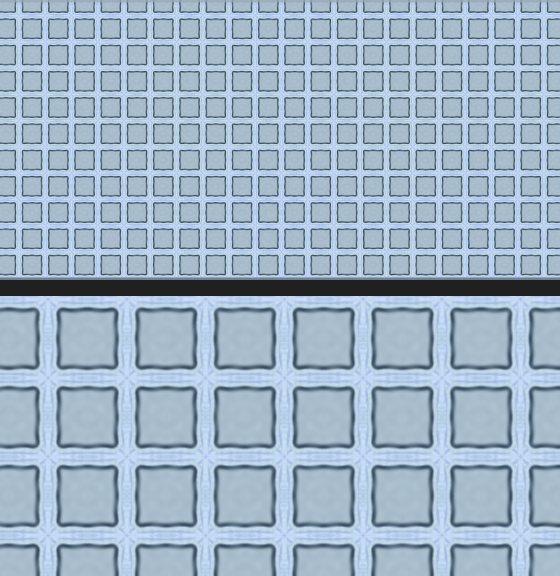
Top, the full canvas; bottom, a detail of the centre.
This pattern is drawn by a Shadertoy shader. Its source:

```glsl
// Grid of pale slate tiles with dark, uneven rims on a light blue lattice.
// Each cell is folded into one quadrant, so rim, arcs and star-shaped
// crossings are mirrored; gradient noise adds mottling and slight wear.

const float PERIOD = 0.09375;              // cell size in canvas heights
const vec2  FIRST_CENTRE = vec2(0.222, 0.57); // first tile centre, in cells
const float TILE_HALF = 0.390;             // all lengths below are in cells
const float CORNER = 0.085;
const float RIM_WIDTH = 0.050;
const float SHADE_WIDTH = 0.095;           // soft shading inside the rim
const float WOBBLE = 0.007;
const float LINE_WIDTH = 0.016;
const float WEAR = 0.42;
const float EDGE_BAND = 0.009;             // border strip in canvas heights

const vec3 TILE = vec3(0.66, 0.74, 0.80);
const vec3 SHADE = vec3(0.49, 0.57, 0.64);
const vec3 RIM = vec3(0.22, 0.30, 0.37);
const vec3 LATTICE = vec3(0.72, 0.82, 0.92);
const vec3 LAVENDER = vec3(0.64, 0.71, 0.90);
const vec3 HIGHLIGHT = vec3(0.82, 0.90, 0.97);
const vec3 CREAM = vec3(0.79, 0.87, 0.88);
const vec3 BORDER_TOP = vec3(0.60, 0.66, 0.72);
const vec3 BORDER_BOTTOM = vec3(0.35, 0.43, 0.50);

vec2 gradient(vec2 p) {
    float h = fract(sin(dot(p, vec2(127.1, 311.7))) * 43758.5);
    return vec2(cos(6.2832 * h), sin(6.2832 * h));
}

float gradientNoise(vec2 p) {
    vec2 i = floor(p), f = fract(p);
    vec2 u = f * f * f * (f * (f * 6.0 - 15.0) + 10.0);
    float a = dot(gradient(i), f);
    float b = dot(gradient(i + vec2(1, 0)), f - vec2(1, 0));
    float c = dot(gradient(i + vec2(0, 1)), f - vec2(0, 1));
    float d = dot(gradient(i + vec2(1, 1)), f - vec2(1, 1));
    return mix(mix(a, b, u.x), mix(c, d, u.x), u.y);
}

float roundedBox(vec2 p, float halfSize, float radius) {
    vec2 q = abs(p) - halfSize + radius;
    return length(max(q, 0.0)) + min(max(q.x, q.y), 0.0) - radius;
}

// Soft line: 1 at distance 0, never thinner than a pixel.
float stroke(float dist, float width, float pixel) {
    float w = max(width, 0.6 * pixel);
    return 1.0 - smoothstep(0.3 * w, 1.7 * w, abs(dist));
}

vec3 lattice(vec2 fold, float d, float pixel) {
    vec2 gap = 0.5 - fold;                 // distance to the lattice axes
    float across = min(gap.x, gap.y);
    float along = min(fold.x, fold.y);     // 0 mid-tile, 0.5 at a crossing
    float grain = gradientNoise(fold * vec2(19.0, 23.0) + 4.0);
    vec3 col = LATTICE * (1.0 + 0.13 * grain);

    // Lens-shaped arcs between tiles, fuller in the upright gaps.
    float bulge = gap.x < gap.y ? 0.072 : 0.055;
    float arc = stroke(across - bulge * cos(3.1416 * along), LINE_WIDTH, pixel);
    col = mix(col, LAVENDER, 0.7 * arc);
    float core = stroke(across - 0.016, LINE_WIDTH, pixel);
    col = mix(col, HIGHLIGHT, 0.5 * core * smoothstep(0.05, 0.3, along));

    // Four-pointed star at each crossing, with blue diagonal spokes.
    float reach = length(gap);
    float star = 1.0 - smoothstep(0.04, 0.15, sqrt(gap.x * gap.y) + 0.35 * reach);
    col = mix(col, HIGHLIGHT, 0.5 * star);
    float spoke = stroke((gap.x - gap.y) * 0.707, LINE_WIDTH, pixel);
    col = mix(col, LAVENDER, 0.6 * spoke * smoothstep(0.02, 0.06, reach));
    col = mix(col, LAVENDER, 0.6 * stroke(reach, 0.022, pixel));

    // Thin light bevel just outside the rim.
    return mix(col, CREAM, 0.65 * stroke(d - 0.030, LINE_WIDTH, pixel));
}

void mainImage(out vec4 fragColor, in vec2 fragCoord) {
    vec2 p = fragCoord / iResolution.y;
    float pixel = 1.0 / (iResolution.y * PERIOD);

    // Repeat, then fold each cell into one quadrant.
    vec2 grid = p / PERIOD - FIRST_CENTRE;
    vec2 cell = floor(grid + 0.5);
    vec2 fold = abs(grid - cell);
    float along = min(fold.x, fold.y);

    // Tile outline: sides swell slightly at the middle and near the corners.
    float ripple = WOBBLE * cos(along * 17.0);
    float d = roundedBox(fold, TILE_HALF, CORNER) - ripple;
    float soft = max(0.018, 0.6 * pixel);

    // Tile face: faint nested squares and mottling.
    float mottle = gradientNoise(fold * 9.0 + 2.0) + 0.6 * gradientNoise(grid * 5.0);
    float nested = cos(max(fold.x, fold.y) * 38.0);
    vec3 face = TILE * (1.0 + 0.035 * mottle + 0.008 * nested);

    // Soft shading, then a dark rim that pales along worn stretches.
    float shade = smoothstep(-SHADE_WIDTH, -0.5 * RIM_WIDTH, d);
    face = mix(face, SHADE, shade);
    float worn = WEAR * (0.5 - 0.5 * cos(along * 21.0 + 0.6))
               + 0.3 * gradientNoise(grid * 3.7 + 11.0);
    float rim = smoothstep(-RIM_WIDTH - soft, -0.4 * RIM_WIDTH, d);
    face = mix(face, RIM, rim * clamp(1.0 - worn, 0.0, 1.0));

    vec3 col = mix(face, lattice(fold, d, pixel), smoothstep(-soft, soft, d));

    // Dull strips along the top and bottom of the canvas.
    float aa = 0.7 / iResolution.y;
    float top = smoothstep(-aa, aa, p.y - 1.0 + EDGE_BAND);
    float bottom = 1.0 - smoothstep(-aa, aa, p.y - EDGE_BAND);
    col = mix(col, BORDER_TOP, 0.75 * top);
    col = mix(col, BORDER_BOTTOM, 0.8 * bottom);

    fragColor = vec4(clamp(col, 0.0, 1.0), 1.0);
}
```
